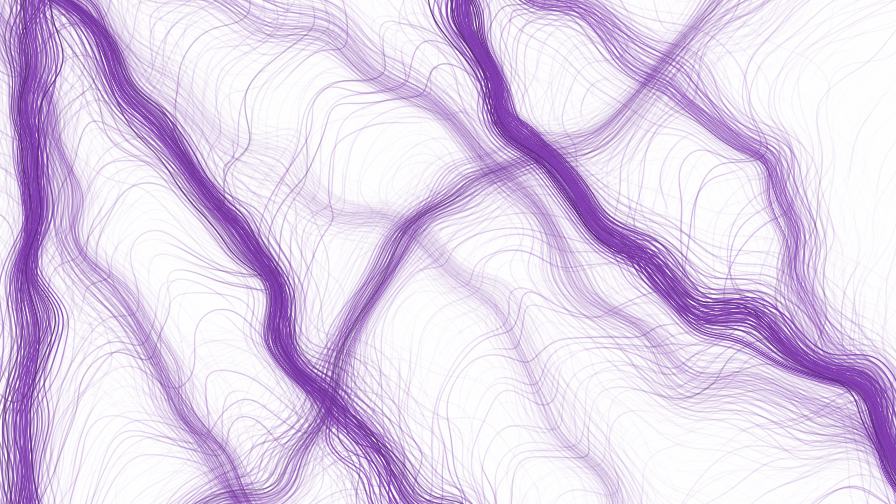
Give the GLSL for this background, as a Shadertoy shader.

```glsl
// Violet threads gathering into meandering, branching streams on pale paper.

const vec3 PAPER = vec3(0.998, 0.997, 0.999);
const vec3 INK = vec3(0.52, 0.25, 0.71);
const vec3 SHADE = vec3(0.34, 0.15, 0.46);
const int LAYERS = 6;
const int STREAM_COUNT = 8;
const float THREAD_HALF_WIDTH = 0.0013;
const float CORE_WIDTH = 0.019;
const float BUNDLE_THREADS = 5.5;
const float WISP_THREADS = 27.0;
const float WISP_PULL = 0.2;      // how strongly wisps bend into the streams
const float WISP_ALPHA = 0.28;
const vec2 FLOW = vec2(0.7, -0.71);

// Each stream: start on the top edge, drift per height, meander phase, strength.
const vec4 STREAMS[STREAM_COUNT] = vec4[STREAM_COUNT](
    vec4(0.39, 1.55, 0.6, 0.30),
    vec4(-0.10, 0.60, 1.0, 0.28),
    vec4(1.43, -1.05, 2.2, 0.36),
    vec4(0.28, 0.95, 4.4, 0.15),
    vec4(1.12, 0.85, 0.3, 0.40),
    vec4(0.03, 0.06, 0.4, 0.97),
    vec4(0.09, 0.80, 0.0, 0.92),
    vec4(0.90, 0.87, 3.1, 1.00));

float hash(float n) {
    return fract(sin(n * 12.9898) * 43758.5);
}

// Horizontal position of a stream at a given depth below the top edge.
float streamCentre(vec4 stream, float depth) {
    float swing = 0.03 + 0.06 * min(abs(stream.y), 1.0);
    return stream.x + stream.y * depth
        + swing * sin(5.5 * depth + stream.z)
        + 0.24 * swing * sin(15.0 * depth + 2.3 * stream.z + 1.0)
        + 0.10 * swing * sin(37.0 * depth + 5.0 * stream.z);
}

// Bends shared by every thread, so that streams step and turn together.
vec2 meander(vec2 p) {
    vec2 shift = vec2(0.018, 0.042) * sin(p.yx * vec2(9.0, 8.5) + p * 3.0 + vec2(1.0, 2.2));
    shift += vec2(0.007, 0.011) * sin(p.yx * vec2(23.0, 25.0) - p * 6.0 + vec2(4.0, 0.5));
    return p + shift;
}

// Layered sines that make each layer of threads wander on its own.
vec2 wander(vec2 p, float seed) {
    vec2 shift = 0.011 * sin(p.yx * 8.0 + seed * vec2(1.7, 2.9));
    shift += 0.006 * sin(p.yx * 18.0 + p * 5.0 + seed * vec2(4.1, 1.3));
    shift += 0.002 * sin(p.yx * 41.0 - p * 9.0 + seed * vec2(2.3, 5.7));
    return shift;
}

// Antialiased coverage of thin lines along the half-integer levels of a field.
float threads(float level) {
    float slope = length(vec2(dFdx(level), dFdy(level))) * iResolution.y;
    float dist = abs(fract(level) - 0.5) / max(slope, 7.0);
    return clamp((THREAD_HALF_WIDTH - dist) * iResolution.y + 0.5, 0.0, 1.0);
}

vec3 inkFor(float id) {
    return mix(INK, SHADE, smoothstep(0.6, 1.0, hash(id + 7.3)));
}

void mainImage(out vec4 fragColor, in vec2 fragCoord) {
    vec2 p = fragCoord / iResolution.y;
    vec2 bent = meander(p);
    vec3 color = PAPER;

    for (int layer = 0; layer < LAYERS; layer++) {
        float seed = float(layer) + 1.0;
        // Loose layers come first, tight ones cover them.
        float loose = 1.0 - float(layer) / float(LAYERS - 1);
        vec2 q = bent + wander(p, seed) * mix(0.5, 2.2, loose * loose);
        float depth = 1.0 - q.y;
        float attraction = 0.0;

        // Bundles: threads packed at the core and spreading to the sides.
        for (int i = 0; i < STREAM_COUNT; i++) {
            vec4 stream = STREAMS[i];
            float offset = (q.x - streamCentre(stream, depth))
                / sqrt(1.0 + stream.y * stream.y);
            attraction += (0.1 + stream.w) / (offset * offset + 0.003);

            // Bundles pinch and open along their course, leaning to either side.
            float pinch = 0.36 * sin(8.0 * depth + stream.z * 3.0)
                + 0.24 * sin(15.0 * depth + seed * 1.9);
            float u = offset / (CORE_WIDTH * mix(1.55, 1.0, stream.w) * exp(pinch));
            u *= 1.0 + 0.45 * sign(u) * sin(5.0 * depth + stream.z * 4.0 + seed * 0.4);
            float level = sign(u) * log(1.0 + abs(u)) * BUNDLE_THREADS
                + hash(seed + float(i) * 9.1);
            float id = floor(level) + seed * 31.0 + float(i) * 57.0;
            float weight = hash(id);

            float core = 0.85 * exp(-0.7 * u * u);
            float fringe = 0.30 * exp(-0.5 * abs(u));
            float fade = 0.75 + 0.25 * sin(4.0 * depth + stream.z * 5.0);
            fade = mix(fade, 1.0, stream.w * stream.w);
            float alpha = stream.w * fade * exp(-0.5 * pinch)
                * (core * (0.5 + 0.8 * weight) + fringe * (0.05 + 2.8 * weight * weight * weight));
            color = mix(color, inkFor(id), min(alpha, 0.95) * threads(level));
        }

        // Wisps: faint tributaries that curve in and join the nearest stream.
        float along = dot(q, FLOW) - 0.5 * WISP_PULL * log(attraction);
        along += 0.018 * sin(9.0 * q.x + 4.0 * q.y + seed * 0.8)
            + 0.008 * sin(23.0 * q.y - 9.0 * q.x + seed * 2.1);
        float wispLevel = along * WISP_THREADS + hash(seed * 3.7);
        float wispId = floor(wispLevel) + seed * 83.0;
        float wispWeight = hash(wispId);
        float broken = smoothstep(-0.3, 0.7,
            sin(8.0 * q.x - 6.0 * q.y + 40.0 * wispWeight)
            + 0.5 * sin(15.0 * q.y + 7.0 * q.x + seed));
        float nearness = mix(0.3, 1.0, smoothstep(25.0, 140.0, attraction));
        float wispAlpha = WISP_ALPHA * nearness * broken
            * (0.12 + 1.3 * wispWeight * wispWeight * wispWeight);
        color = mix(color, inkFor(wispId), wispAlpha * threads(wispLevel));
    }

    fragColor = vec4(color, 1.0);
}
```
